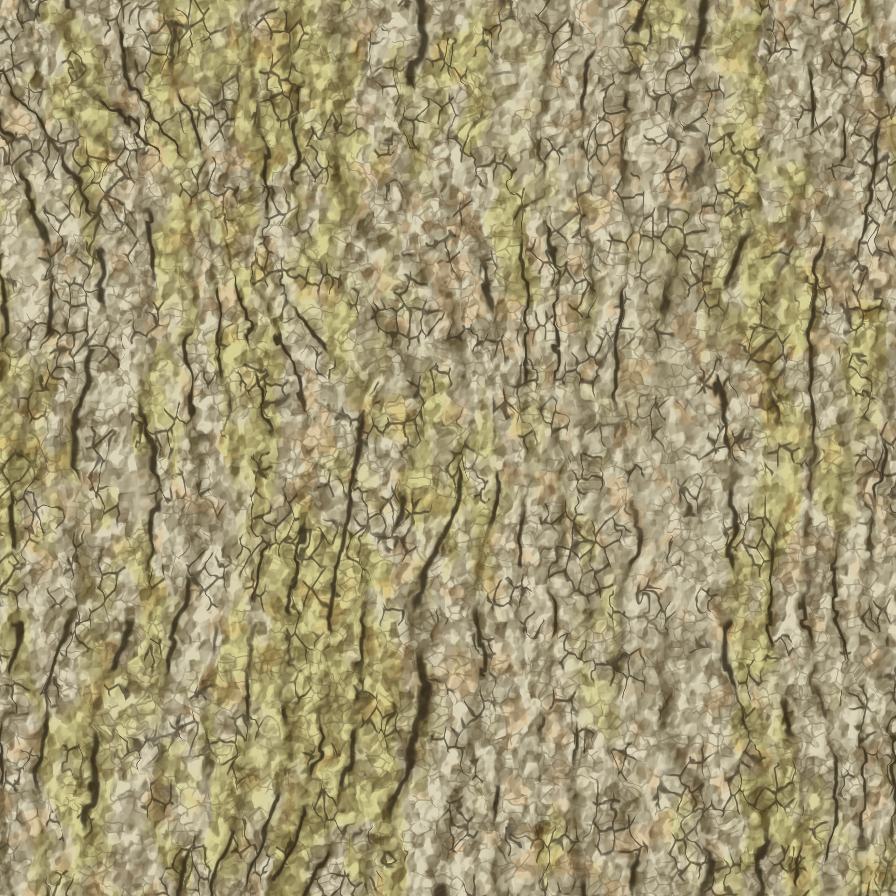
This texture is drawn by a Shadertoy shader. Its source:

```glsl
// Weathered tree bark: narrow upright ridges, soft furrows and a crust of tiny flakes.
// Layered sines bend the ridge columns; cellular noise makes crumbs, short cracks
// and faint moss, and a slanted light models the relief.

vec3 hash3(vec2 cell) {
    vec3 q = fract(cell.xyx * vec3(0.1031, 0.1030, 0.0973));
    q += dot(q, q.yxz + 33.33);
    return fract((q.xxy + q.yzz) * q.zyx);
}

// Cellular noise: x = gap to the cell border, y = soft blended tone, z = flat cell tone
vec3 cells(vec2 p) {
    vec2 base = floor(p);
    float nearest = 9.0, second = 9.0, flatTone = 0.0, toneSum = 0.0, weightSum = 0.0;
    for (int j = -1; j <= 1; j++) {
        for (int i = -1; i <= 1; i++) {
            vec2 cell = base + vec2(i, j);
            vec3 rnd = hash3(cell + 57.0);
            vec2 toSeed = cell + rnd.xy - p;
            float d = dot(toSeed, toSeed);
            float weight = exp(-7.0 * d);
            toneSum += weight * rnd.z;
            weightSum += weight;
            if (d < nearest) {
                second = nearest;
                nearest = d;
                flatTone = rnd.z;
            } else {
                second = min(second, d);
            }
        }
    }
    return vec3(sqrt(second) - sqrt(nearest), toneSum / weightSum, flatTone);
}

// Small jagged steps in the grain
vec2 bend(vec2 p) {
    float coarse = cells(p * vec2(36.0, 32.0) + 5.0).y - 0.5;
    float fine = cells(p * vec2(85.0, 80.0) + 45.0).y - 0.5;
    return p + vec2(0.011 * coarse + 0.006 * fine, 0.006 * fine);
}

// Distance from the nearest furrow line: 0 in the furrow, 1 on the ridge crest
float ridgeProfile(vec2 p) {
    float column = 20.0 * p.x + 0.35 * sin(19.0 * p.x + 1.0)
                 + 0.35 * sin(7.0 * p.y + 5.0 * p.x) + 0.22 * sin(17.0 * p.y - 11.0 * p.x)
                 + 2.0 * cells(p * vec2(3.0, 2.2) + 9.0).y;
    return 1.0 - 2.0 * abs(fract(column) - 0.5);
}

// Height of the crumbly crust, centred near zero
float crustHeight(vec2 p) {
    vec3 flake = cells(p * vec2(98.0, 72.0) + 23.0);
    float grain = cells(p * vec2(175.0, 140.0) + 71.0).y - 0.5;
    return 0.62 * (flake.y - 0.5) + 0.16 * (flake.z - 0.5) + 0.50 * grain;
}

void mainImage(out vec4 fragColor, in vec2 fragCoord) {
    vec2 uv = fragCoord / iResolution.y;
    vec2 p = bend(uv);
    vec2 crustPos = mix(uv, p, 0.4);

    // Broad patches: smooth bare wood and faint streaks of moss
    float bare = exp(-pow((uv.x - 0.73) / 0.06, 2.0) - pow((uv.y - 0.52) / 0.30, 2.0));
    float mossBand = 0.16 * exp(-pow((uv.x - 0.33) / 0.06, 2.0))
                   + 0.26 * exp(-pow((uv.x - 0.73) / 0.06, 2.0) - pow((uv.y - 0.95) / 0.06, 2.0));
    float mossTone = 0.55 * cells(p * vec2(20.0, 5.0) + 41.0).y + 0.45 * cells(p * vec2(46.0, 24.0)).y;
    float moss = smoothstep(0.46, 0.80, mossTone + mossBand) * (1.0 - 0.8 * bare);

    // Furrows fade in and out along their length
    float profile = ridgeProfile(p);
    float depth = smoothstep(0.25, 0.70, cells(p * vec2(23.0, 7.0) + 61.0).y);
    float furrow = smoothstep(0.48, 0.0, profile) * mix(0.35, 1.0, depth);
    float opening = smoothstep(0.50, 0.70, cells(p * vec2(24.0, 16.0) + 131.0).y);
    float split = smoothstep(0.17, 0.04, profile) * opening;

    // Relief lit from the upper left
    float height = crustHeight(crustPos);
    float slope = height - crustHeight(crustPos + vec2(-0.0022, 0.0020));
    float streak = cells(p * vec2(75.0, 11.0) + 83.0).y - 0.5;
    float mottle = cells(p * vec2(30.0, 17.0) + 29.0).y - 0.5;
    float rough = mix(1.0, 0.65, bare);
    float tone = 0.78 + rough * (height + 0.40 * slope) + 0.20 * streak + 0.18 * mottle
               + 0.04 * bare - 0.38 * furrow;

    // Short cracks and fine shadow lines under flake rims
    float crackArea = smoothstep(0.54, 0.74, cells(p * vec2(42.0, 34.0) + 17.0).y);
    float crack = smoothstep(0.17, 0.03, cells(p * vec2(60.0, 38.0) + 97.0).x) * crackArea;
    float rimArea = smoothstep(0.40, 0.65, cells(p * vec2(50.0, 60.0) + 113.0).y);
    float rim = smoothstep(0.22, 0.04, cells(p * vec2(76.0, 84.0) + 151.0).x) * rimArea;

    // Pigments
    vec3 color = mix(vec3(0.42, 0.365, 0.25), vec3(0.80, 0.77, 0.66), clamp(tone, -0.3, 1.15));
    color *= mix(vec3(1.0), vec3(0.98, 0.985, 0.80), moss);
    float rust = smoothstep(0.66, 0.90, cells(p * vec2(48.0, 42.0) + 137.0).y);
    color *= mix(vec3(1.0), vec3(1.01, 0.95, 0.89), rust);
    color = mix(color, vec3(0.41, 0.39, 0.27), 0.15 * furrow);
    color = mix(color, vec3(0.38, 0.32, 0.21), 0.36 * rim);
    color = mix(color, vec3(0.19, 0.16, 0.10), max(0.80 * split, 0.62 * crack));

    fragColor = vec4(clamp(color, 0.0, 1.0), 1.0);
}
```
